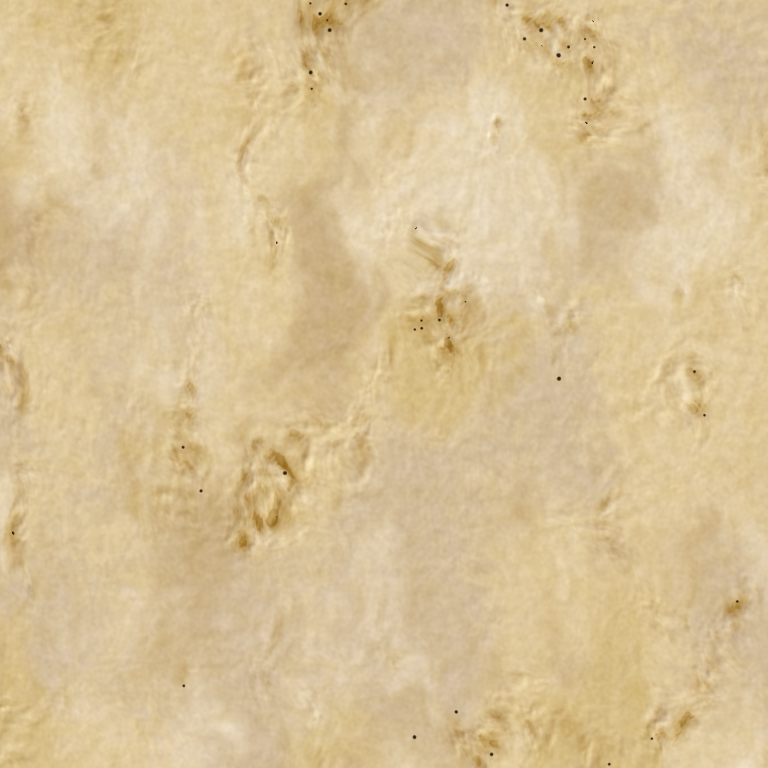
Give the GLSL for this texture, as a Shadertoy shader.

```glsl
// Weathered cream travertine: soft vertical stains, rough ochre patches and small dark pits.

const vec3 CREAM  = vec3(0.875, 0.785, 0.605);
const vec3 GREY   = vec3(0.822, 0.735, 0.598);
const vec3 SHADE  = vec3(0.775, 0.668, 0.490);
const vec3 PALE   = vec3(0.910, 0.845, 0.720);
const vec3 YELLOW = vec3(0.840, 0.740, 0.520);
const vec3 OCHRE  = vec3(0.740, 0.600, 0.345);
const vec3 BROWN  = vec3(0.580, 0.410, 0.110);
const vec3 PIT    = vec3(0.150, 0.095, 0.030);

const vec2  STRETCH     = vec2(1.0, 0.6);   // elongates stains vertically
const float WARP        = 0.030;
const float STAIN_SCALE = 5.0;
const float PATCH_SCALE = 9.0;
const float CRUMB_SCALE = 56.0;
const float PIT_CELLS   = 90.0;
const float GRAIN       = 0.034;

vec2 hash2(vec2 p) {
    vec3 h = fract(p.xyx * vec3(0.1031, 0.1030, 0.0973));
    h += dot(h, h.yzx + 33.33);
    return fract((h.xx + h.yz) * h.zy);
}

float slope(vec2 cell, vec2 f, vec2 corner) {
    return dot(hash2(cell + corner) - 0.5, f - corner);
}

// Gradient noise, centred on zero
float noise(vec2 p) {
    vec2 cell = floor(p), f = p - cell;
    vec2 w = f * f * (3.0 - 2.0 * f);
    vec2 e = vec2(0.0, 1.0);
    float low  = mix(slope(cell, f, e.xx), slope(cell, f, e.yx), w.x);
    float high = mix(slope(cell, f, e.xy), slope(cell, f, e.yy), w.x);
    return 2.4 * mix(low, high, w.y);
}

float fbm2(vec2 p) {
    return noise(p) + 0.5 * noise(p * 2.03 + 17.3);
}

float fbm3(vec2 p) {
    return fbm2(p) + 0.25 * noise(p * 4.12 + 52.4);
}

void mainImage(out vec4 fragColor, in vec2 fragCoord) {
    vec2 uv = fragCoord / iResolution.y;
    float pixel = 1.0 / iResolution.y;
    vec2 p = uv + WARP * vec2(fbm2(uv * 8.0 + 3.7), fbm2(uv * 8.0 + 41.2));
    vec2 s = p * STRETCH * STAIN_SCALE;

    // Crumbly detail and its side-lit relief
    vec2 q = p * CRUMB_SCALE * vec2(1.0, 0.8) + 12.8;
    float crumbs = fbm3(q);
    float relief = crumbs - fbm3(q + vec2(-0.24, 0.24));
    float flakes = fbm2(p * vec2(26.0, 17.0) + 94.6);
    float fray = 0.15 * crumbs + 0.17 * flakes;

    // Broad cloudy stains with frayed borders
    float tint = fbm2(s * 0.8 + 5.1) + fray;
    float warmth = fbm3(s + 22.6) - fray;
    float shadow = fbm3(s * 1.2 + 37.9) + fray;
    float veil = fbm3(s + 51.3) - fray;
    vec3 color = mix(GREY, CREAM, smoothstep(-0.3, 0.12, tint));
    color = mix(color, YELLOW, smoothstep(0.0, 0.5, warmth));
    color = mix(color, SHADE, 0.85 * smoothstep(0.0, 0.55, shadow));
    color = mix(color, PALE, 0.85 * smoothstep(0.02, 0.55, veil));

    // Narrow vertical runs, light and dark
    float wear = fbm3(p * STRETCH * PATCH_SCALE + 63.4) + 0.1 * flakes;
    float lightRun = smoothstep(0.12, 0.5, fbm2(p * vec2(28.0, 10.0) + 71.5) + fray);
    float darkRun = smoothstep(0.2, 0.6, fbm2(p * vec2(26.0, 9.0) + 87.2) - fray);
    color = mix(color, PALE, 0.75 * lightRun * smoothstep(-0.15, 0.35, veil));
    color = mix(color, OCHRE, 0.6 * darkRun * smoothstep(-0.1, 0.35, wear));

    // Ochre patches where the stone is worn open
    float rust = smoothstep(0.26, 0.66, wear);
    color = mix(color, OCHRE, 0.8 * rust * smoothstep(-0.3, 0.25, crumbs));
    color = mix(color, BROWN, 0.8 * rust * smoothstep(0.15, 0.45, crumbs));
    float rough = smoothstep(0.05, 0.55, wear);
    color += relief * mix(0.038, 0.20, rough) * vec3(0.85, 1.0, 1.15);

    // Fine mottling in tone and warmth
    float grain = noise(uv * 75.0 + 9.4) + 0.9 * noise(uv * 170.0 + 33.0);
    color += GRAIN * grain * vec3(0.9, 1.0, 1.2);
    color += noise(p * 38.0 + 55.0) * vec3(0.012, 0.018, 0.055);

    // Sparse pits, clustered where the wear is deepest
    vec2 cell = floor(uv * PIT_CELLS);
    vec2 seed = hash2(cell + 200.0);
    vec2 centre = (cell + 0.35 + 0.3 * hash2(cell + 500.0)) / PIT_CELLS;
    float chance = 0.0004 + 0.14 * smoothstep(0.32, 0.7, wear);
    float radius = mix(0.0010, 0.0024, seed.y);
    float edge = length(uv - centre) - radius + 0.0012 * crumbs;
    float pit = 1.0 - smoothstep(-pixel, pixel, edge);
    color = mix(color, PIT, 0.92 * pit * step(seed.x, chance));

    fragColor = vec4(clamp(color, 0.0, 1.0), 1.0);
}
```
